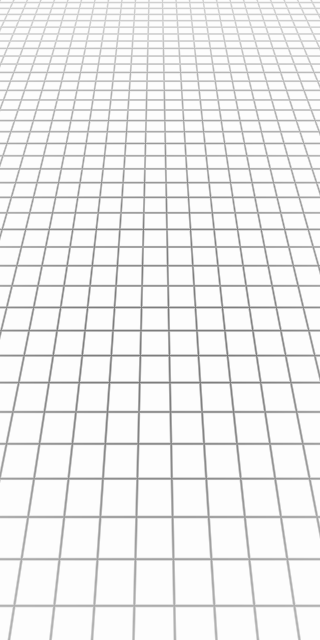
Write a Shadertoy shader that draws this pattern.

```glsl
// Lengths are in canvas heights
const float HORIZON = 1.4828;        // height of the vanishing line
const float VANISH_X = 0.2445;       // where the columns converge
const float ROW_SCALE = 26.574;      // row number = scale / depth - shift
const float ROW_SHIFT = 18.59;
const float COLUMN_SPACING = 0.04373; // column gap per unit of depth
const float COLUMN_SHIFT = 0.446;
const float LINE_MIN = 0.0004;       // half width of a line at zero depth
const float LINE_GROWTH = 0.001;     // added half width per unit of depth
const float MIN_BLUR = 0.0023;
const vec2 FOCUS = vec2(0.25, 0.49); // centre of the darkest ink
const vec3 PAPER = vec3(0.992);
const vec3 INK_NEAR = vec3(0.49);
const vec3 INK_FAR = vec3(0.70);

// Distance to the nearest whole number
float gridDistance(float v) {
    return abs(fract(v + 0.5) - 0.5);
}

// Share of a filter window that a line covers
float lineCoverage(float dist, float halfWidth, float blur) {
    float upper = min(halfWidth, dist + 0.5 * blur);
    float lower = max(-halfWidth, dist - 0.5 * blur);
    return clamp((upper - lower) / blur, 0.0, 1.0);
}

void mainImage(out vec4 fragColor, in vec2 fragCoord) {
    vec2 p = fragCoord / iResolution.y;
    p.x += 0.25 - 0.5 * iResolution.x / iResolution.y;
    float blur = max(1.0 / iResolution.y, MIN_BLUR);

    // Project the canvas onto the receding floor
    float depth = HORIZON - p.y;
    float row = ROW_SCALE / depth - ROW_SHIFT;
    float spacing = COLUMN_SPACING * depth;
    float column = (p.x - VANISH_X) / spacing - COLUMN_SHIFT;

    // Measure both line families in canvas space
    float rowDist = gridDistance(row) * depth * depth / ROW_SCALE;
    float slope = (p.x - VANISH_X) / depth;
    float columnDist = gridDistance(column) * spacing / sqrt(1.0 + slope * slope);
    float halfWidth = LINE_MIN + LINE_GROWTH * depth;
    float grid = max(lineCoverage(rowDist, halfWidth, blur),
                     lineCoverage(columnDist, halfWidth, blur));

    // Fade the ink away from the focus, and further at the far end
    float fade = smoothstep(0.08, 0.53, length(p - FOCUS));
    vec3 ink = mix(INK_NEAR, INK_FAR, fade);
    ink = mix(ink, PAPER, 0.22 * smoothstep(0.85, 1.0, p.y));

    fragColor = vec4(mix(PAPER, ink, grid), 1.0);
}
```
